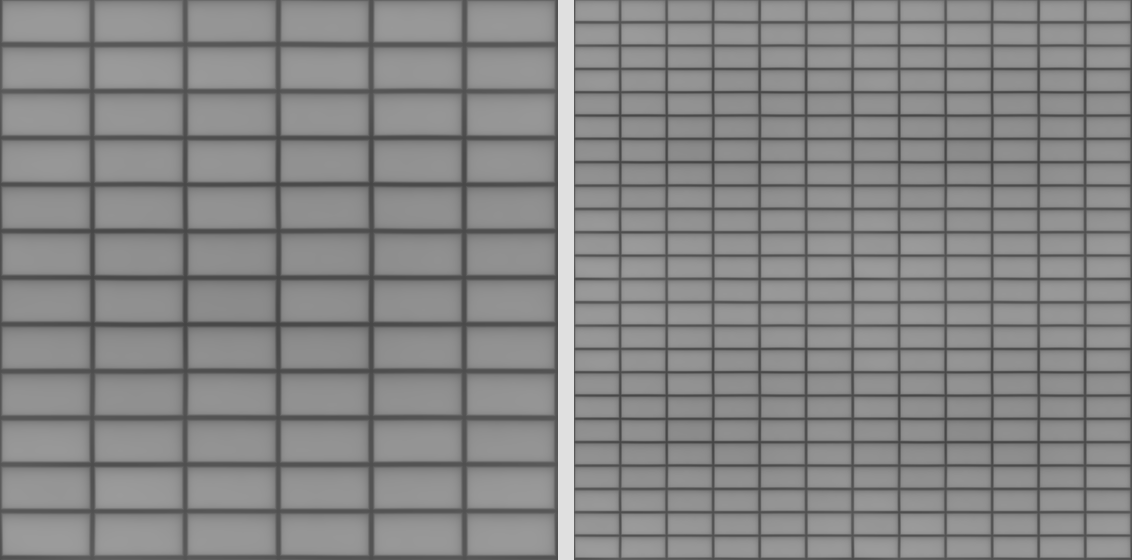
Left: one tile. Right: repeated 2 by 2.
Reproduce this pattern procedurally as a Shadertoy shader.

```glsl
const float TAU = 6.2831853;
const vec2 GRID = vec2(6.0, 12.0);      // panes across and down
const vec2 GRID_SHIFT = vec2(-0.001, 0.004);
const float HALF_BAR = 0.0043;
const float PANE_CENTRE = 0.580;
const float PANE_RIM = 0.385;
const float BAR_TONE = 0.315;

float hash(vec2 p) {
    vec3 q = fract(vec3(p.xyx) * 0.1031);
    q += dot(q, q.yzx + 33.33);
    return fract((q.x + q.y) * q.z);
}

// Value noise that wraps after a whole number of lattice cells
float wrapNoise(vec2 uv, vec2 period) {
    vec2 p = uv * period;
    vec2 i = floor(p);
    vec2 f = p - i;
    f = f * f * (3.0 - 2.0 * f);
    float a = hash(mod(i, period));
    float b = hash(mod(i + vec2(1.0, 0.0), period));
    float c = hash(mod(i + vec2(0.0, 1.0), period));
    float d = hash(mod(i + vec2(1.0, 1.0), period));
    return mix(mix(a, b, f.x), mix(c, d, f.x), f.y);
}

// Soft bar coverage; each bar gets a slightly different width
float barCover(float dist, float id, float seed, float pixel) {
    float halfWidth = HALF_BAR * (0.92 + 0.18 * hash(vec2(id, seed)));
    float blur = max(0.0030, pixel);
    return 1.0 - smoothstep(halfWidth - blur, halfWidth + blur, dist);
}

// Light falls off towards both ends of a pane, at its own rate for each
float rimLight(float low, float high, float lowFade, float highFade) {
    return (1.0 - exp(-low / lowFade)) * (1.0 - exp(-high / highFade));
}

// Broad, slow light across the canvas
float broadLight(vec2 uv) {
    return 1.0 + 0.030 * cos(TAU * (uv.y + 0.03))
               + 0.012 * cos(TAU * (uv.x - 0.07));
}

void mainImage(out vec4 fragColor, in vec2 fragCoord) {
    vec2 uv = fragCoord / iResolution.xy;
    float pixel = 1.0 / min(iResolution.x, iResolution.y);

    // Grid with a trace of hand-set wobble
    vec2 wobble = vec2(wrapNoise(uv, vec2(6.0, 9.0)),
                       wrapNoise(uv + 0.37, vec2(8.0, 6.0))) - 0.5;
    vec2 p = (uv - GRID_SHIFT + 0.0012 * wobble) * GRID;
    vec2 paneId = mod(floor(p), GRID);
    vec2 barId = mod(floor(p + 0.5), GRID);
    vec2 low = fract(p) / GRID;
    vec2 high = (1.0 - fract(p)) / GRID;
    vec2 nearest = min(low, high);

    // Pane glow, with deeper shade along the top and right
    float glow = rimLight(low.x, high.x, 0.0045, 0.0070)
               * rimLight(low.y, high.y, 0.0045, 0.0095);
    float pane = mix(PANE_RIM, PANE_CENTRE, glow);
    pane += 0.016 * (hash(paneId + 7.0) - 0.5);

    // Faint cloudy smudges
    float cloud = wrapNoise(uv, vec2(9.0, 11.0)) * 0.65
                + wrapNoise(uv, vec2(37.0, 41.0)) * 0.35;
    pane += 0.014 * (cloud - 0.5);

    // Bars darken unevenly along their length
    float barX = barCover(nearest.x, barId.x, 3.0, pixel);
    float barY = barCover(nearest.y, barId.y, 11.0, pixel);
    float bar = BAR_TONE + 0.045 * (wrapNoise(uv, vec2(5.0, 7.0)) - 0.5);
    bar -= 0.015 * barX * barY;

    float light = broadLight(uv);
    float tone = mix(pane * light, bar * light * light, max(barX, barY));
    fragColor = vec4(vec3(tone), 1.0);
}
```
